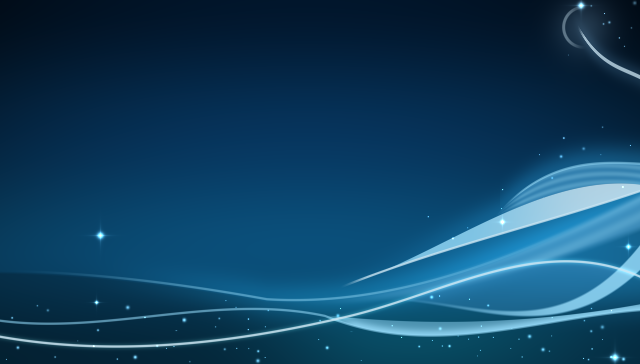
Reproduce this background procedurally as a Shadertoy shader.

```glsl
// Flowing ribbons of light over a deep blue gradient, with scattered sparkles.
// Ribbons are bands between cubic curves; lines and halos follow the same
// curves, and hashed grid cells hold the small sparkles.

#define SPARKLE_CELLS 36.0
#define SPARKLE_DENSITY 0.30
#define LINE_WIDTH 0.0022
#define HALO_SIZE 0.05
#define ICE vec3(0.56, 0.83, 0.95)
#define PALE vec3(0.80, 0.90, 0.95)
#define AZURE vec3(0.20, 0.52, 0.72)

float hash(vec2 p) {
  vec3 q = fract(p.xyx * 0.1031);
  q += dot(q, q.yzx + 33.33);
  return fract((q.x + q.y) * q.z);
}

float ramp(float a, float b, float x) { return smoothstep(a, b, x); }

float halo(float d, float size) { return exp(-d * d / (size * size)); }

// Cubic through four heights spaced evenly from x0 to x1
float curve(float x, float x0, float x1, vec4 heights) {
  float t = 3.0 * (x - x0) / (x1 - x0), a = t - 1.0, b = t - 2.0, c = t - 3.0;
  return dot(heights, vec4(-a * b * c / 3.0, t * b * c, -t * a * c, t * a * b / 3.0)) / 2.0;
}

float band(float y, float low, float high, float soft) {
  return ramp(-soft, soft, y - low) * ramp(-soft, soft, high - y);
}

float line(float d, float width) {
  return 1.0 - ramp(width * 0.5, width * 0.5 + 1.5 / iResolution.y, abs(d));
}

float star(vec2 d, float size) {
  d = abs(d) / size;
  float rays = exp(-d.x * 7.0 - d.y * 1.6) + exp(-d.y * 7.0 - d.x * 1.6);
  return exp(-dot(d, d) * 6.0) + 0.5 * rays;
}

vec3 backdrop(vec2 uv) {
  vec3 col = mix(vec3(0.02, 0.19, 0.29), vec3(0.04, 0.31, 0.48), ramp(0.0, 0.32, uv.y));
  col = mix(col, vec3(0.025, 0.21, 0.37), ramp(0.32, 0.66, uv.y));
  col = mix(col, vec3(0.005, 0.085, 0.17), ramp(0.58, 1.02, uv.y));
  float edge = uv.x - 0.48;
  col *= 1.0 - edge * edge * mix(0.6, 1.9, uv.y);
  return col + vec3(0.01, 0.10, 0.09) * halo(uv.x - 0.66, 0.25) * halo(uv.y - 0.06, 0.13);
}

// Small sparkles along the waves and in the upper right corner
float sparkles(vec2 uv, vec2 p, float crest) {
  vec2 cell = floor(p * SPARKLE_CELLS);
  vec2 center = vec2(hash(cell + 7.0), hash(cell + 19.0)) * 0.6 + 0.2;
  float density = 0.7 - 0.7 * ramp(0.08, 0.24, uv.y);
  density += 0.7 * ramp(0.60, 0.75, uv.x) * halo(uv.y - crest - 0.02, 0.07);
  density += ramp(0.88, 0.95, uv.x) * ramp(0.80, 0.88, uv.y);
  float lit = step(hash(cell), density * SPARKLE_DENSITY);
  float size = mix(0.05, 0.18, pow(hash(cell + 41.0), 3.0));
  float d = length(fract(p * SPARKLE_CELLS) - center);
  return lit * halo(d, size) * (0.4 + 0.6 * hash(cell + 3.0));
}

void mainImage(out vec4 fragColor, in vec2 fragCoord) {
  vec2 uv = fragCoord / iResolution.xy;
  vec2 aspect = vec2(iResolution.x / iResolution.y, 1.0), p = uv * aspect;
  float x = uv.x, y = uv.y;
  vec3 col = backdrop(uv);

  // Curves of the waves
  float shore = x < 0.417 ? curve(x, 0.0, 0.417, vec4(0.256, 0.244, 0.217, 0.178))
    : curve(x, 0.417, 1.0, vec4(0.178, 0.203, 0.306, 0.463));
  float streamLow = curve(x, 0.417, 1.0, vec4(0.174, 0.183, 0.256, 0.372));
  float thread = x < 0.547 ? curve(x, 0.0, 0.547, vec4(0.075, 0.048, 0.071, 0.132))
    : curve(x, 0.547, 1.0, vec4(0.132, 0.215, 0.279, 0.240));
  float keel = x < 0.508 ? curve(x, 0.0, 0.508, vec4(0.119, 0.119, 0.148, 0.132))
    : curve(x, 0.508, 1.0, vec4(0.132, 0.078, 0.107, 0.148));
  float keelTop = curve(x, 0.508, 1.0, vec4(0.134, 0.116, 0.126, 0.164));
  float sweepLow = curve(x, 0.573, 1.0, vec4(0.174, 0.153, 0.135, 0.258));
  float sweepTop = curve(x, 0.573, 1.0, vec4(0.176, 0.160, 0.155, 0.326));
  float sailLow = curve(x, 0.534, 1.0, vec4(0.212, 0.308, 0.390, 0.475));
  float sailTop = curve(x, 0.534, 1.0, vec4(0.212, 0.331, 0.454, 0.493));
  float crest = curve(x, 0.781, 1.0, vec4(0.420, 0.516, 0.550, 0.550));
  float roof = x < 0.781 ? sailTop : max(crest, sailTop);
  float right = ramp(0.50, 0.95, x);

  // Shaded water on the left and glow around the waves
  col *= 1.0 - 0.22 * ramp(0.0, 0.01, shore - y) * (1.0 - ramp(0.3, 0.6, x));
  col += vec3(0.05, 0.17, 0.22) * halo(max(y - roof, 0.0), HALO_SIZE) * right * ramp(0.08, 0.25, y);
  col += vec3(0.03, 0.13, 0.17) * halo(y - shore, HALO_SIZE) * ramp(0.1, 0.5, x);

  // Broad translucent ribbons
  float grain = 0.5 + 0.5 * sin((y - shore) * 130.0 + x * 9.0);
  float stream = band(y, streamLow, shore, 0.012) * ramp(0.42, 0.75, x);
  col = mix(col, mix(AZURE, ICE, 0.25 + 0.3 * grain), stream * 0.75);
  float veil = band(y, sweepLow, thread, 0.004) * ramp(0.54, 0.70, x);
  col = mix(col, AZURE, veil * (0.40 + 0.25 * halo(y - thread, 0.03)));
  col = mix(col, ICE, band(y, sweepLow, sweepTop, 0.004) * ramp(0.58, 0.90, x) * 0.88);
  float hull = band(y, keel, keelTop, 0.002) * ramp(0.50, 0.56, x);
  col = mix(col, ICE, hull * mix(0.5, 0.95, halo(y - keel, 0.018)));

  // Upper sail with fine folds
  float fold = (y - sailTop) / max(crest - sailTop, 0.01);
  float upper = band(y, sailTop, crest, 0.002) * ramp(0.77, 0.82, x);
  col = mix(col, mix(AZURE, ICE, 0.38 + 0.22 * sin(fold * 16.0 + x * 20.0)), upper * 0.7);
  float sail = band(y, sailLow, sailTop, 0.002) * ramp(0.53, 0.66, x);
  col = mix(col, mix(ICE, PALE, ramp(0.7, 0.95, x)), sail * 0.85);

  // Bright lines
  col = mix(col, ICE, line(y - crest, LINE_WIDTH) * ramp(0.78, 0.83, x) * 0.6);
  col = mix(col, PALE, line(y - sailLow, LINE_WIDTH) * ramp(0.53, 0.58, x) * 0.8);
  col = mix(col, ICE, line(y - shore, LINE_WIDTH) * ramp(0.0, 0.4, x) * (1.0 - right) * 0.5);
  col = mix(col, ICE, line(y - keel, LINE_WIDTH) * 0.6);
  col += vec3(0.10, 0.16, 0.15) * halo(y - thread, 0.008);
  col = mix(col, PALE, line(y - thread, LINE_WIDTH) * 0.85);

  // Pale swirl in the upper right corner
  vec2 swirl = p - vec2(0.912, 0.925) * aspect;
  col += vec3(0.13, 0.16, 0.18) * halo(length(swirl), 0.077);
  float arc = line(length(swirl) - 0.055, 0.004) * ramp(-0.01, 0.05, -swirl.x);
  float tail = y - curve(x, 0.905, 1.0, vec4(0.920, 0.849, 0.813, 0.788));
  col += vec3(0.08, 0.11, 0.13) * halo(tail, 0.03) * ramp(0.89, 0.93, x);
  col = mix(col, PALE, max(arc * 0.4, line(tail, 0.007) * ramp(0.902, 0.915, x) * 0.75));

  // Sparkles and larger stars (position, size)
  col += ICE * sparkles(uv, p, roof);
  vec3 stars[6] = vec3[6](vec3(0.157, 0.353, 0.02), vec3(0.961, 0.018, 0.022), vec3(0.908, 0.985, 0.02),
    vec3(0.982, 0.322, 0.014), vec3(0.785, 0.39, 0.012), vec3(0.151, 0.169, 0.011));
  for (int i = 0; i < 6; i++) col += ICE * star(p - stars[i].xy * aspect, stars[i].z);

  fragColor = vec4(clamp(col, 0.0, 1.0), 1.0);
}
```
